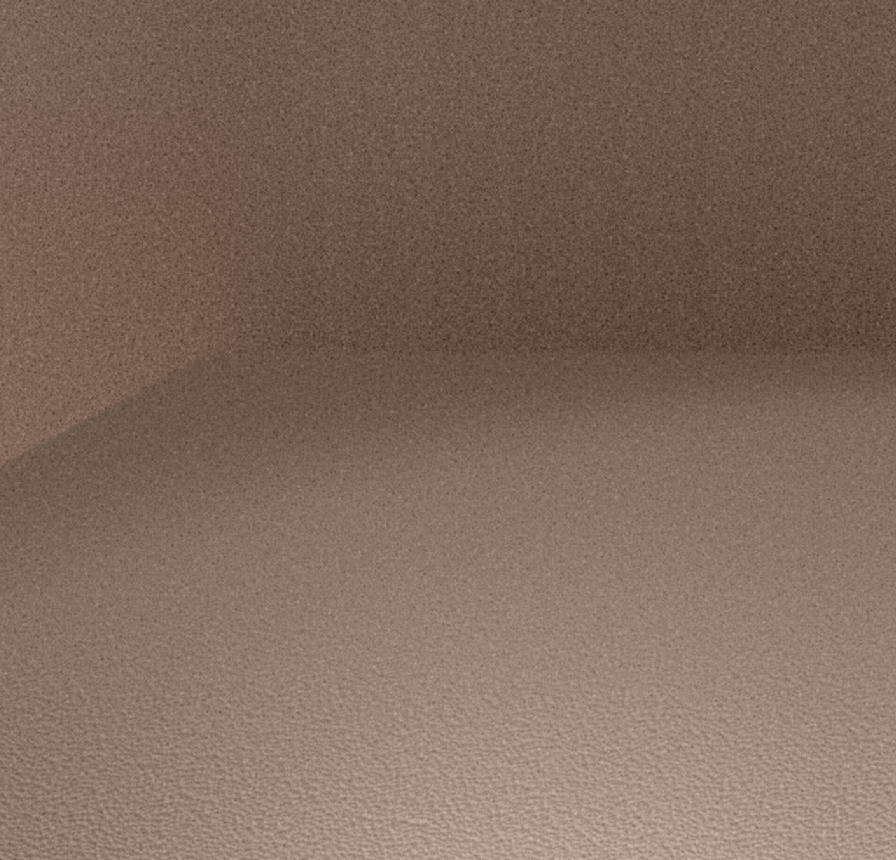
Reproduce this background procedurally as a WebGL 2 fragment shader.

```glsl
#version 300 es
precision highp float;
uniform vec2 u_resolution;
out vec4 fragColor;

vec2 hash2(vec2 p) {
  vec3 q = fract(p.xyx * vec3(0.1031, 0.1030, 0.0973));
  q += dot(q, q.yzx + 33.33);
  return fract((q.xx + q.yz) * q.zy);
}

// Distance to the nearest scattered point
float cellular(vec2 p) {
  vec2 cell = floor(p), f = fract(p);
  float nearest = 4.0;
  for (int y = -1; y <= 1; y++) {
    for (int x = -1; x <= 1; x++) {
      vec2 o = vec2(x, y);
      vec2 d = o + hash2(cell + o) - f;
      nearest = min(nearest, dot(d, d));
    }
  }
  return sqrt(nearest);
}

// Warm neutral of a given red level
vec3 taupe(float level) {
  return vec3(level, level - 0.081, level - 0.128);
}

vec3 backWall(vec2 uv) {
  float level = mix(0.385, 0.44, smoothstep(0.56, 0.95, uv.y));
  level += 0.022 * (1.0 - smoothstep(0.2, 0.75, uv.x)) - 0.012 * uv.x;
  // Faint vertical streaks
  float streak = sin(uv.x * 71.0) + sin(uv.x * 133.0 + 1.7) + sin(uv.x * 219.0 + 4.0);
  return taupe(level + 0.002 * streak);
}

vec3 sideWall(vec2 uv) {
  float level = 0.485 - 0.16 * uv.x + 0.025 * (1.0 - smoothstep(0.45, 0.75, uv.y));
  float redness = 1.0 - smoothstep(0.55, 1.05, uv.y);
  return taupe(level) - vec3(0.0, 0.01, 0.014) * (0.5 + redness);
}

vec3 ground(vec2 uv) {
  // Curved shadow that sharpens toward the right
  float away = 1.0 - uv.x;
  float edge = 0.548 - 0.2 * away * away;
  float blur = 0.035 + 0.06 * away;
  float lit = 1.0 - smoothstep(edge - blur, edge + blur, uv.y);
  float slope = mix(0.14, 0.38, smoothstep(-0.05, 0.6, uv.x));
  slope -= 0.05 * smoothstep(0.7, 1.0, uv.x);
  float level = 0.407 + 0.072 * lit + slope * max(0.57 - uv.y, 0.0);
  return taupe(level + 0.02 * away * away * (1.0 - lit));
}

void main() {
  vec2 uv = gl_FragCoord.xy / u_resolution;
  vec2 p = gl_FragCoord.xy / u_resolution.y;

  // Walls meet in a soft, slightly leaning corner
  float corner = 0.27 + 0.16 * (uv.y - 0.59);
  float spread = 0.06 + 0.14 * max(uv.y - 0.59, 0.0);
  float back = smoothstep(corner - spread, corner + spread, uv.x);
  vec3 color = mix(sideWall(uv), backWall(uv), back);

  // Ground bounded by the slanted base and the far seam
  float seam = min(0.458 + 0.56 * uv.x, 0.589);
  float soft = mix(0.003, 0.008, smoothstep(0.15, 0.3, uv.x));
  float onGround = 1.0 - smoothstep(seam - soft, seam + soft, uv.y);
  color = mix(color, ground(uv), onGround);

  // Plaster grain with sparse dark pits and pale flecks
  float grain = cellular(p * 230.0) - 0.46;
  vec2 fine = hash2(floor(p * 492.0)) - 0.5;
  float pits = 1.0 - smoothstep(0.06, 0.2, cellular(p * 75.0 + 17.0));
  float flecks = 1.0 - smoothstep(0.06, 0.2, cellular(p * 70.0 + 51.0));
  float rough = mix(1.15, 0.9, onGround);
  color += rough * (0.065 * grain + 0.055 * fine.x - 0.05 * pits + 0.04 * flecks);

  // Embossed pebbling, stronger in the foreground
  float near = onGround * (1.0 - smoothstep(0.0, 0.4, uv.y));
  vec2 pebble = p * vec2(125.0, 190.0) + 0.5 * sin(p.yx * 47.0);
  float relief = cellular(pebble) - cellular(pebble + vec2(0.25, 0.5));
  color += 0.12 * near * relief;

  fragColor = vec4(clamp(color, 0.0, 1.0), 1.0);
}
```
